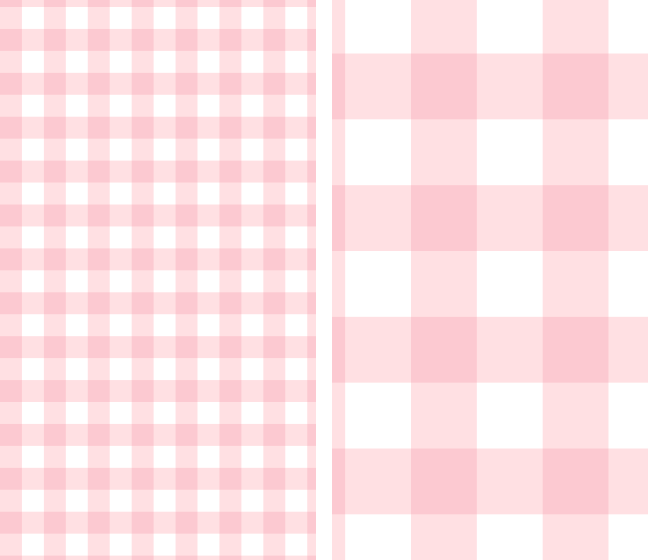
Left, the full canvas; right, a detail of the centre.
Give the GLSL for this pattern, as a Shadertoy shader.

```glsl
// Coverage of bands filling the first half of each unit period
vec2 bandCoverage(vec2 p, float pixelSize) {
    vec2 edgeDistance = 0.25 - abs(fract(p + 0.25) - 0.5);
    return clamp(edgeDistance / pixelSize + 0.5, 0.0, 1.0);
}

void mainImage(out vec4 fragColor, in vec2 fragCoord) {
    // One unit is one gingham check; 7.2 fit across the canvas
    float pixelSize = 7.2 / iResolution.x;
    vec2 p = fragCoord * pixelSize + vec2(0.0, 0.4);

    vec2 band = bandCoverage(p, pixelSize);

    // White ground, pale single bands, deeper pink where they cross
    vec3 white = vec3(1.0);
    vec3 palePink = vec3(1.0, 0.88, 0.89);
    vec3 deepPink = vec3(0.99, 0.79, 0.82);
    vec3 color = mix(mix(white, palePink, band.x),
                     mix(palePink, deepPink, band.x), band.y);

    fragColor = vec4(color, 1.0);
}
```
